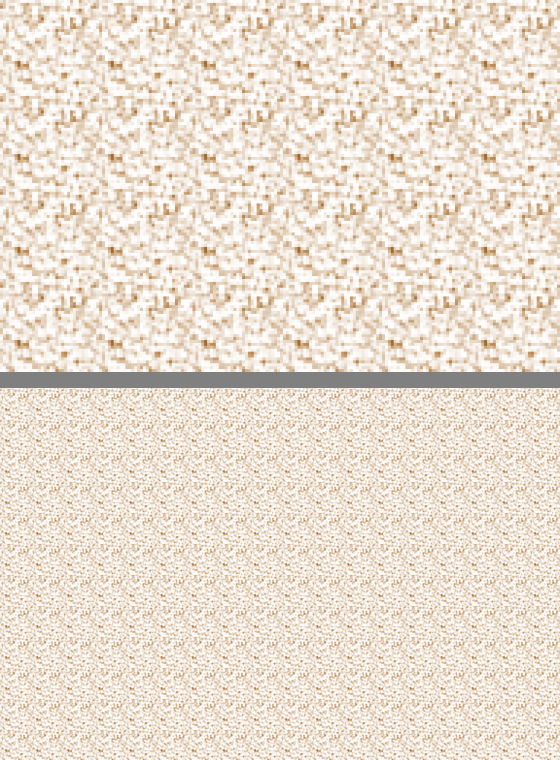
Top: one tile. Bottom: repeated 3 by 3.
A Shadertoy shader for this texture:

```glsl
const float TILE = 32.0;               // cells along one side of a repeat
const vec2 REPEATS = vec2(6.0, 4.0);   // repeats across the canvas

// Two random values per cell, wrapping at the tile border
vec2 cellHash(vec2 cell) {
    uvec2 c = uvec2(mod(cell, TILE));
    uint n = c.x + c.y * 32u + 977u;
    n = (n ^ (n >> 4)) * 2654435769u;
    n = (n ^ (n >> 15)) * 2246822519u;
    n = (n ^ (n >> 13)) * 3266489917u;
    n ^= n >> 16;
    return vec2(n & 65535u, n >> 16) / 65535.0;
}

// Band-passed noise with zero mean and unit deviation: small clumps
float clumpNoise(vec2 cell) {
    float sum = 0.0, power = 0.0;
    for (int y = -2; y <= 2; y++)
    for (int x = -2; x <= 2; x++) {
        vec2 offset = vec2(x, y);
        float r2 = dot(offset, offset);
        float weight = exp(-r2) - 0.2 * exp(-0.3 * r2);
        vec2 h = cellHash(cell + offset);
        sum += weight * (h.x + h.y - 1.0) * 2.449;
        power += weight * weight;
    }
    return sum / sqrt(power);
}

// Flat colour of one cell: mostly pale, with a long tail into brown
vec3 cellColor(vec2 cell) {
    float level = max(clumpNoise(cell) + 2.03, 0.0);
    float stain = clamp(0.037 * level * level - 0.022, 0.0, 0.85);
    vec3 greyBeige = vec3(0.44, 0.69, 0.95);
    vec3 warmOchre = vec3(0.37, 0.67, 1.04);
    vec3 absorption = mix(greyBeige, warmOchre, cellHash(cell + 11.0).x);
    return vec3(0.995, 0.993, 0.99) - stain * absorption;
}

void mainImage(out vec4 fragColor, in vec2 fragCoord) {
    vec2 cells = TILE * REPEATS;
    vec2 p = fragCoord / iResolution.xy * cells;
    vec2 pixel = cells / iResolution.xy;

    // Box-filtered blend across the nearest cell corner
    vec2 corner = floor(p + 0.5);
    vec2 blend = clamp((p - corner) / pixel + 0.5, 0.0, 1.0);
    vec3 lower = mix(cellColor(corner - 1.0), cellColor(corner - vec2(0.0, 1.0)), blend.x);
    vec3 upper = mix(cellColor(corner - vec2(1.0, 0.0)), cellColor(corner), blend.x);
    fragColor = vec4(mix(lower, upper, blend.y), 1.0);
}
```
